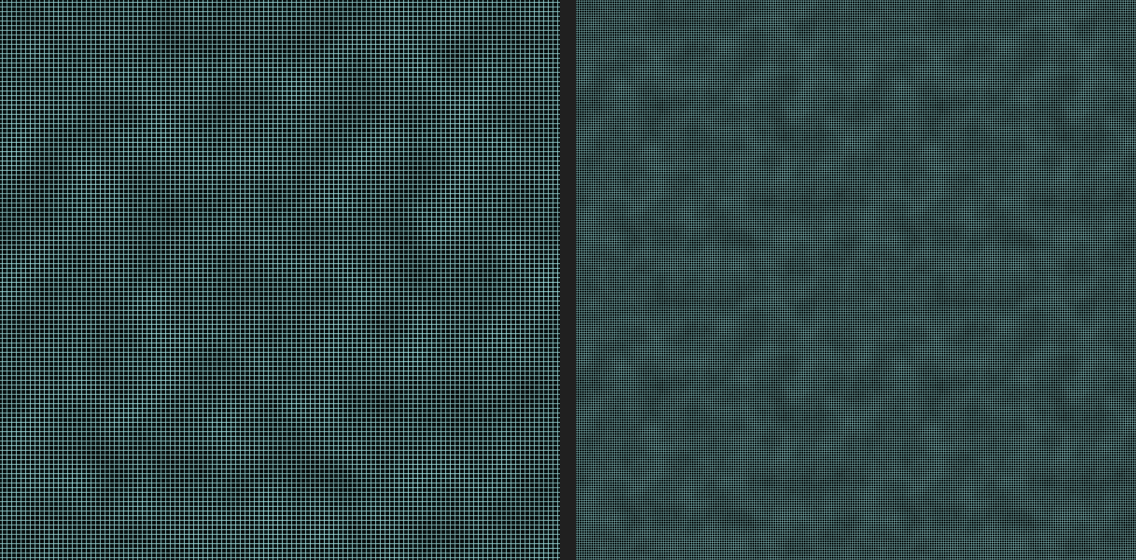
Left, the tile; right, the same tile 2 across and 2 down.
Reproduce this pattern procedurally as a Shadertoy shader.

```glsl
// Fine square mesh of thin pale teal threads on a near-black ground.
// Lines are smoothed by their exact overlap with the pixel footprint; wrapping
// gradient noise fades the threads in broad patches, a hash varies each opening.

const float CELLS = 120.0;        // whole repeats per side, so the canvas tiles
const float LINE_WIDTH = 0.17;    // fraction of one cell
const float FILTER_PIXELS = 1.2;  // footprint of the smoothing filter
const float PATCHES = 9.0;        // noise periods per side
const float PATCH_STRENGTH = 0.22;
const vec3 GROUND = vec3(0.02, 0.042, 0.042);
const vec3 THREAD = vec3(0.567, 0.80, 0.80);

float hash(vec2 p) {
    vec3 q = fract(p.xyx * vec3(0.1031, 0.1030, 0.0973));
    q += dot(q, q.yzx + 33.33);
    return fract((q.x + q.y) * q.z);
}

// Dot product of a lattice gradient with the offset from its wrapped corner.
float cornerSlope(vec2 corner, vec2 offset, float period) {
    float angle = 6.2832 * hash(mod(corner, period) + period);
    return dot(vec2(cos(angle), sin(angle)), offset);
}

// Gradient noise that repeats after a whole period.
float gradientNoise(vec2 p, float period) {
    vec2 i = floor(p);
    vec2 f = p - i;
    vec2 s = f * f * f * (f * (f * 6.0 - 15.0) + 10.0);
    vec2 e = vec2(1.0, 0.0);
    float a = cornerSlope(i, f, period);
    float b = cornerSlope(i + e.xy, f - e.xy, period);
    float c = cornerSlope(i + e.yx, f - e.yx, period);
    float d = cornerSlope(i + e.xx, f - e.xx, period);
    return mix(mix(a, b, s.x), mix(c, d, s.x), s.y);
}

// Two octaves of broad mottling around zero.
float mottling(vec2 uv, float period) {
    return gradientNoise(uv * period, period)
         + 0.6 * gradientNoise(uv * period * 2.0, period * 2.0);
}

// Share of a box of size footprint, centred at offset, that a line covers.
vec2 lineCoverage(vec2 offset, float width, vec2 footprint) {
    vec2 low = max(offset - 0.5 * footprint, vec2(-0.5 * width));
    vec2 high = min(offset + 0.5 * footprint, vec2(0.5 * width));
    return max(high - low, 0.0) / footprint;
}

// Union of the vertical and horizontal lines through the cell centres.
float meshCoverage(vec2 cellPos, float width, vec2 footprint) {
    vec2 cover = lineCoverage(fract(cellPos) - 0.5, width, footprint);
    return 1.0 - (1.0 - cover.x) * (1.0 - cover.y);
}

void mainImage(out vec4 fragColor, in vec2 fragCoord) {
    vec2 uv = fragCoord / iResolution.xy;
    vec2 cellPos = uv * CELLS;
    vec2 footprint = FILTER_PIXELS * CELLS / iResolution.xy;
    float mesh = meshCoverage(cellPos, LINE_WIDTH, footprint);

    // Openings lie between the lines, half a cell off the lattice.
    float opening = hash(mod(floor(cellPos + 0.5), CELLS));
    vec3 ground = GROUND * mix(0.6, 1.6, opening);
    vec3 thread = THREAD * (1.0 + PATCH_STRENGTH * mottling(uv, PATCHES));
    fragColor = vec4(mix(ground, thread, mesh), 1.0);
}
```
